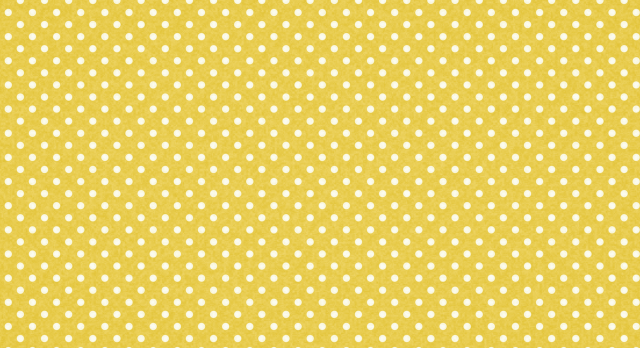
A WebGL 1 fragment shader for this pattern:

```glsl
precision highp float;

uniform vec2 u_resolution;

#define COLUMNS 26.5
#define LATTICE_SHIFT vec2(0.843, 0.017)
#define DOT_RADIUS 0.150
#define EDGE_SOFTNESS 0.020
#define EDGE_WEAR 0.016
#define GRAIN_SCALE 290.0
#define DEEP_YELLOW vec3(0.885, 0.765, 0.215)
#define LIGHT_YELLOW vec3(0.935, 0.835, 0.400)
#define CREAM vec3(0.965, 0.945, 0.790)
#define IVORY vec3(0.985, 0.985, 0.940)
#define VIGNETTE 0.14

float hash(vec2 p) {
    return fract(sin(dot(p, vec2(127.1, 311.7))) * 43758.5453);
}

float valueNoise(vec2 p) {
    vec2 cell = floor(p);
    vec2 f = fract(p);
    f = f * f * (3.0 - 2.0 * f);
    float bottom = mix(hash(cell), hash(cell + vec2(1.0, 0.0)), f.x);
    float top = mix(hash(cell + vec2(0.0, 1.0)), hash(cell + vec2(1.0, 1.0)), f.x);
    return mix(bottom, top, f.y);
}

// Mottled paper: coarse blotches with a finer layer on top
float paperGrain(vec2 p) {
    float coarse = valueNoise(p * GRAIN_SCALE);
    float fine = valueNoise(p * GRAIN_SCALE * 1.9 + 37.0);
    return 0.6 * coarse + 0.4 * fine;
}

// Distance to the nearest point of a unit square lattice
float latticeDistance(vec2 p) {
    return length(fract(p + 0.5) - 0.5);
}

void main() {
    // Canvas widths, measured down from the top left corner
    vec2 p = vec2(gl_FragCoord.x, u_resolution.y - gl_FragCoord.y) / u_resolution.x;
    float grain = paperGrain(p);

    // Two square lattices offset by half a cell make the staggered rows
    vec2 q = p * COLUMNS - LATTICE_SHIFT;
    float dist = min(latticeDistance(q), latticeDistance(q - 0.5));
    dist += (grain - 0.5) * EDGE_WEAR;

    // Edge width never falls below one pixel
    float edge = max(EDGE_SOFTNESS, 0.7 * COLUMNS / u_resolution.x);
    float dotMask = 1.0 - smoothstep(DOT_RADIUS - edge, DOT_RADIUS + edge, dist);

    // Grainy ground, slightly deeper toward the corners
    vec2 fromCenter = gl_FragCoord.xy / u_resolution - 0.5;
    float tone = grain + 0.06 - VIGNETTE * dot(fromCenter, fromCenter) * 2.0;
    vec3 ground = mix(DEEP_YELLOW, LIGHT_YELLOW, clamp(tone, 0.0, 1.0));

    // Dots are whitest at the center and worn by the same grain
    float whiteness = 1.1 - 0.6 * dist / DOT_RADIUS + (grain - 0.5) * 0.9;
    vec3 dotColor = mix(CREAM, IVORY, clamp(whiteness, 0.0, 1.0));

    gl_FragColor = vec4(mix(ground, dotColor, dotMask), 1.0);
}
```
